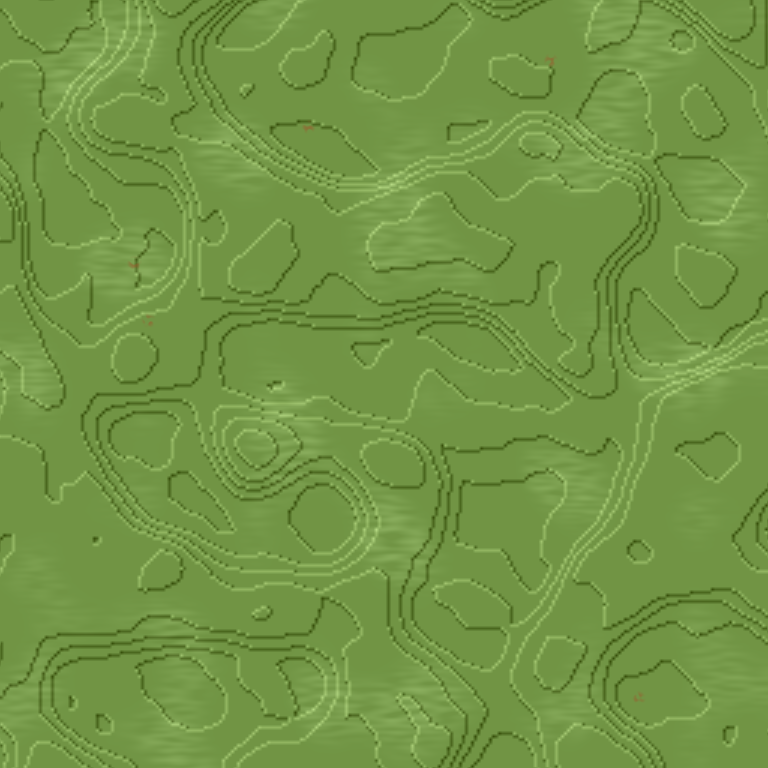
Give the GLSL for this pattern, as a Shadertoy shader.

```glsl
const vec3 GRASS = vec3(0.442, 0.582, 0.268);
const vec3 RUST = vec3(0.60, 0.36, 0.18);
const vec3 LIGHT_STEP = vec3(0.125, 0.125, 0.110);  // tint of one lit terrace edge
const vec3 DARK_STEP = vec3(0.150, 0.180, 0.150);   // tint of one shaded edge
const float MAX_STEP = 1.5;         // strongest edge, in steps
const float GRID = 256.0;           // terrain cells across the canvas
const float CLIFF_FREQ = 4.6;
const float CLIFF_LEVELS = 3.0;
const float CLIFF_WIDTH = 0.13;
const float HILL_FREQ = 8.5;
const float HILL_LEVELS = 2.2;
const float ROUGH_FREQ = 27.0;
const float ROUGH_LEVELS = 0.28;
const float PATCH_FREQ = 7.0;
const vec2 STREAK_FREQ = vec2(28.0, 130.0);
const float STREAK_GAIN = 0.10;
const float FLECK_GRID = 8.0;
const float FLECK_SHARE = 0.08;
const float FLECK_RADIUS = 0.011;

vec2 hash22(vec2 p) {
    vec3 q = fract(p.xyx * vec3(0.1031, 0.1030, 0.0973));
    q += dot(q, q.yzx + 33.33);
    return fract((q.xx + q.yz) * q.zy);
}

float cornerSlope(vec2 cell, vec2 corner, vec2 f) {
    float angle = 6.2832 * hash22(cell + corner).x;
    return dot(vec2(cos(angle), sin(angle)), f - corner);
}

// Gradient noise, roughly -0.7 to 0.7
float noise(vec2 p) {
    vec2 i = floor(p), f = p - i;
    vec2 u = f * f * f * (f * (f * 6.0 - 15.0) + 10.0);
    float low = mix(cornerSlope(i, vec2(0, 0), f), cornerSlope(i, vec2(1, 0), f), u.x);
    float high = mix(cornerSlope(i, vec2(0, 1), f), cornerSlope(i, vec2(1, 1), f), u.x);
    return mix(low, high, u.y);
}

// Whole-number terrace height of a terrain cell
float terrace(vec2 cell) {
    vec2 p = (cell + 0.5) / GRID;
    float cliff = noise(p * CLIFF_FREQ + 17.3) - 0.04;
    float h = CLIFF_LEVELS * smoothstep(-CLIFF_WIDTH, CLIFF_WIDTH, cliff);
    h += HILL_LEVELS * noise(p * HILL_FREQ + 41.7);
    h += ROUGH_LEVELS * noise(p * ROUGH_FREQ + 83.1);
    return floor(h + 0.35);
}

// Light from the upper left: rises to the right and downwards are lit
float edgeShade(vec2 cell) {
    float rise = 2.0 * terrace(cell) - terrace(cell - vec2(1, 0)) - terrace(cell + vec2(0, 1));
    return clamp(rise, -MAX_STEP, MAX_STEP);
}

// Edge shading blended between neighbouring cells
float relief(vec2 p) {
    vec2 g = p * GRID - 0.5;
    vec2 i = floor(g), f = g - i;
    float low = mix(edgeShade(i), edgeShade(i + vec2(1, 0)), f.x);
    float high = mix(edgeShade(i + vec2(0, 1)), edgeShade(i + vec2(1, 1)), f.x);
    return mix(low, high, f.y);
}

// Faint pale streaks gathered in patches
float streaks(vec2 p) {
    float area = smoothstep(0.02, 0.40, noise(p * PATCH_FREQ + 5.9));
    float grain = 0.4 + noise(p * STREAK_FREQ + 11.2);
    return area * max(grain, 0.0);
}

// Rare small rust flecks
float flecks(vec2 p) {
    vec2 g = p * FLECK_GRID;
    vec2 cell = floor(g);
    vec2 centre = (cell + 0.2 + 0.6 * hash22(cell + 61.0)) / FLECK_GRID;
    float present = step(hash22(cell + 29.0).x, FLECK_SHARE);
    float spot = 1.0 - smoothstep(0.2 * FLECK_RADIUS, FLECK_RADIUS, length(p - centre));
    return present * spot * smoothstep(-0.2, 0.3, noise(p * 140.0));
}

void mainImage(out vec4 fragColor, in vec2 fragCoord) {
    vec2 p = fragCoord / iResolution.y;
    float shade = relief(p);
    vec3 colour = GRASS + STREAK_GAIN * streaks(p);
    colour += LIGHT_STEP * max(shade, 0.0) + DARK_STEP * min(shade, 0.0);
    colour = mix(colour, RUST, 0.6 * flecks(p));
    fragColor = vec4(colour, 1.0);
}
```
